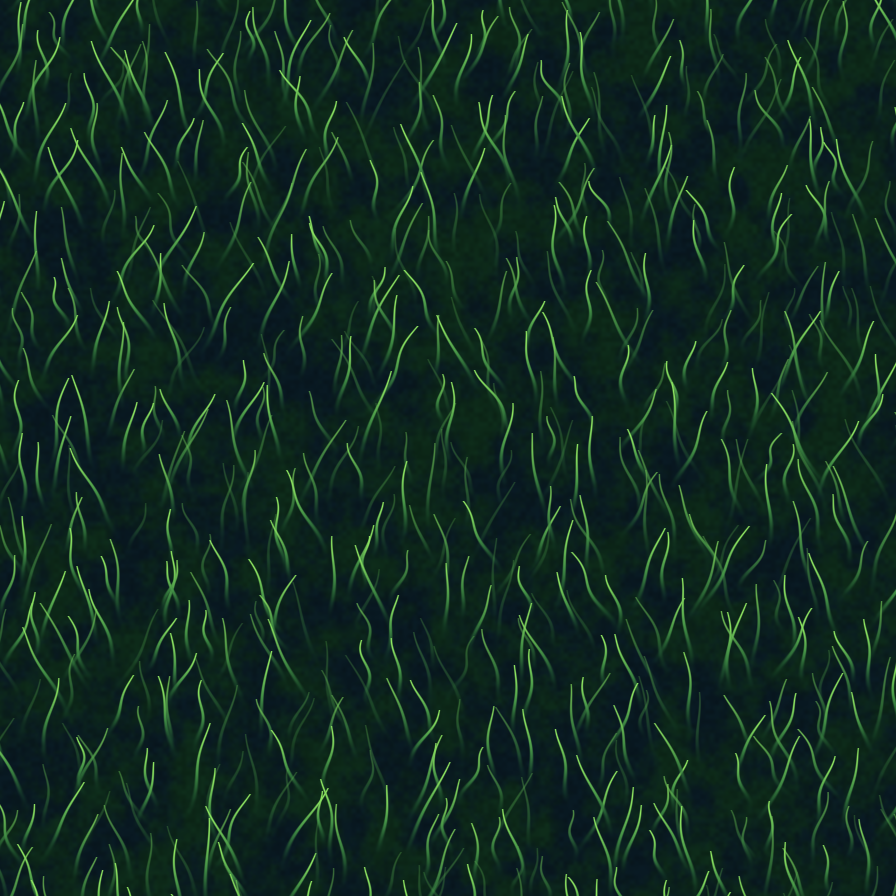
A WebGL 2 fragment shader for this texture:

```glsl
#version 300 es
precision highp float;
// Wavy, glowing grass blades that rise from a dark, mottled ground.

uniform vec2 u_resolution;
out vec4 fragColor;

vec4 hash4(vec2 p) {
    vec4 q = fract(p.xyxy * vec4(0.1031, 0.1030, 0.0973, 0.1099));
    q += dot(q, q.wzxy + 33.33);
    return fract((q.xxyz + q.yzzw) * q.zywx);
}

float valueNoise(vec2 p) {
    vec2 i = floor(p), f = fract(p);
    f = f * f * (3.0 - 2.0 * f);
    float low = mix(hash4(i).x, hash4(i + vec2(1, 0)).x, f.x);
    float high = mix(hash4(i + vec2(0, 1)).x, hash4(i + vec2(1, 1)).x, f.x);
    return mix(low, high, f.y);
}

float fbm(vec2 p) {
    float sum = 0.0, weight = 0.5;
    for (int i = 0; i < 4; i++) {
        sum += weight * valueNoise(p);
        p = p * 2.1 + 17.3;
        weight *= 0.6;
    }
    return sum / 1.09;
}

vec3 groundColor(vec2 p) {
    float mottle = fbm(p * 28.0 + 40.0);
    float grain = valueNoise(p * 190.0 + 90.0);
    vec3 color = mix(vec3(0.033, 0.095, 0.130), vec3(0.050, 0.160, 0.095),
                     smoothstep(0.25, 0.75, mottle));
    return color * (0.86 + 0.24 * grain);
}

// Colour in rgb and coverage in a of one blade rooted in the given cell.
vec4 grassBlade(vec2 p, vec2 cell, float cells, float pixel) {
    vec4 place = hash4(cell + 61.7);
    vec4 shape = hash4(cell + 213.1);
    vec2 root = (cell + place.xy) / cells;
    float height = mix(0.060, 0.114, place.z);
    float t = (p.y - root.y) / height;
    if (t < 0.0 || t > 1.0) return vec4(0.0);

    // Centre line: a lean to one side plus a sine wave
    float lean = (shape.x - 0.5) * 1.15;
    float sway = mix(0.0015, 0.0042, shape.y);
    float turns = mix(5.5, 9.0, shape.z);
    float phase = shape.w * 6.2832;
    float center = root.x + lean * height * t + sway * sin(turns * t + phase);
    float slope = lean + sway * turns * cos(turns * t + phase) / height;
    float dist = abs(p.x - center) * inversesqrt(1.0 + slope * slope);

    // Broad, soft root narrowing to a crisp tip
    float halfWidth = mix(0.0030, 0.0007, pow(t, 0.8));
    float soft = mix(0.0021, 0.0004, smoothstep(0.0, 0.6, t)) + 0.5 * pixel;
    float cover = 1.0 - smoothstep(halfWidth - soft, halfWidth + soft, dist);
    float vigor = mix(0.30, 1.0, smoothstep(0.05, 0.75, place.w));
    cover *= smoothstep(0.0, 0.55, t) * vigor;

    vec3 color = mix(vec3(0.10, 0.29, 0.17), vec3(0.23, 0.50, 0.24),
                     smoothstep(0.1, 0.6, t));
    color = mix(color, vec3(0.50, 0.80, 0.34), smoothstep(0.45, 0.95, t) * vigor);
    color *= 1.0 + 0.15 * (1.0 - smoothstep(0.0, halfWidth + pixel, dist));
    return vec4(color, cover);
}

void main() {
    float side = min(u_resolution.x, u_resolution.y);
    vec2 p = gl_FragCoord.xy / side;
    vec3 color = groundColor(p);

    // Rows run from back to front, so lower roots lie on top
    const float cells = 26.0;
    vec2 home = floor(p * cells);
    for (int row = 0; row >= -3; row--) {
        for (int column = -2; column <= 2; column++) {
            vec2 cell = home + vec2(column, row);
            vec4 blade = grassBlade(p, cell, cells, 1.0 / side);
            color = mix(color, blade.rgb, blade.a);
        }
    }
    fragColor = vec4(color, 1.0);
}
```
